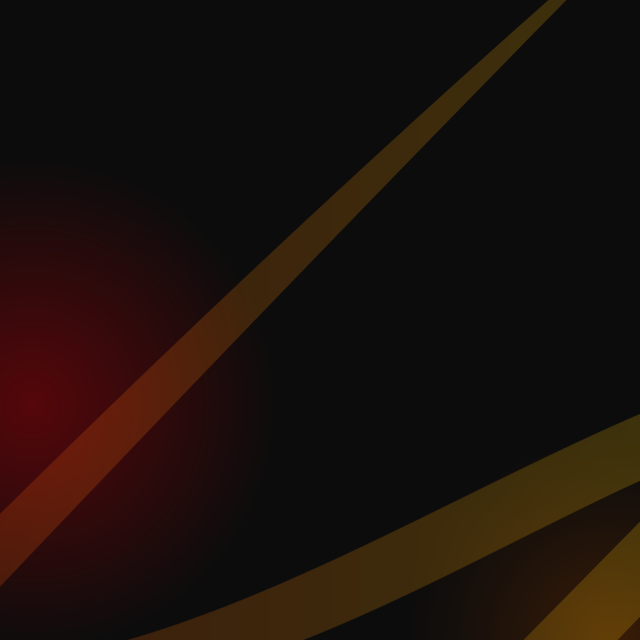
Reproduce this background procedurally as a three.js fragment shader.

```glsl
// Dark backdrop with a red and an amber glow, crossed by three translucent tapering beams.
varying vec2 vUv;

const vec3 BASE_COLOR = vec3(0.047);
const vec3 RED_GLOW = vec3(0.335, 0.027, 0.040);
const vec3 AMBER_GLOW = vec3(0.235, 0.112, 0.025);
const vec2 RED_CENTER = vec2(0.050, 0.368);
const vec2 AMBER_CENTER = vec2(0.950, 0.000);
const float RED_RADIUS = 0.385;
const float AMBER_RADIUS = 0.330;
const float AMBER_FALLOFF = 1.3;

const vec3 BEAM_LEFT = vec3(1.0, 0.37, 0.04);
const vec3 BEAM_RIGHT = vec3(1.0, 0.79, 0.04);
const float BEAM_ALPHA = 0.2;
const float EDGE_SOFTNESS = 0.0015;

// Fades from 1 at the center to 0 at the radius.
float glow(vec2 p, vec2 center, float radius, float falloff) {
  return pow(max(1.0 - distance(p, center) / radius, 0.0), falloff);
}

// Height of a cubic edge around its inflection point.
float sCurve(float x, vec2 inflection, float slope, float bend) {
  float d = x - inflection.x;
  return inflection.y + d * (slope - bend * d * d);
}

// Smooth coverage between a lower and an upper edge height.
float band(float y, float lower, float upper) {
  float above = smoothstep(-EDGE_SOFTNESS, EDGE_SOFTNESS, y - lower);
  float below = smoothstep(-EDGE_SOFTNESS, EDGE_SOFTNESS, upper - y);
  return above * below;
}

// Long diagonal beam narrowing toward the top.
float diagonalBeam(vec2 p) {
  float upper = 0.197 + p.x * (0.988 - 0.0595 * p.x);
  float lower = 0.0833 + p.x * (1.0537 - 0.0203 * p.x);
  return band(p.y, lower, upper);
}

// Gently curved beam rising to the right.
float curvedBeam(vec2 p) {
  float upper = sCurve(p.x, vec2(0.72, 0.221), 0.492, 0.25);
  float lower = sCurve(p.x, vec2(0.80, 0.1515), 0.5, 0.333);
  return band(p.y, lower, upper);
}

// Short beam cutting the lower right corner.
float cornerBeam(vec2 p) {
  return band(p.y, 1.04 * (p.x - 0.965), 1.016 * (p.x - 0.818));
}

void main() {
  vec2 p = vUv;

  // Glows
  vec3 color = BASE_COLOR;
  color = mix(color, RED_GLOW, glow(p, RED_CENTER, RED_RADIUS, 1.0));
  color = mix(color, AMBER_GLOW, glow(p, AMBER_CENTER, AMBER_RADIUS, AMBER_FALLOFF));

  // Beams, tinted from orange to yellow across the canvas
  float beams = max(diagonalBeam(p), max(curvedBeam(p), cornerBeam(p)));
  color = mix(color, mix(BEAM_LEFT, BEAM_RIGHT, p.x), beams * BEAM_ALPHA);

  gl_FragColor = vec4(color, 1.0);
}
```
